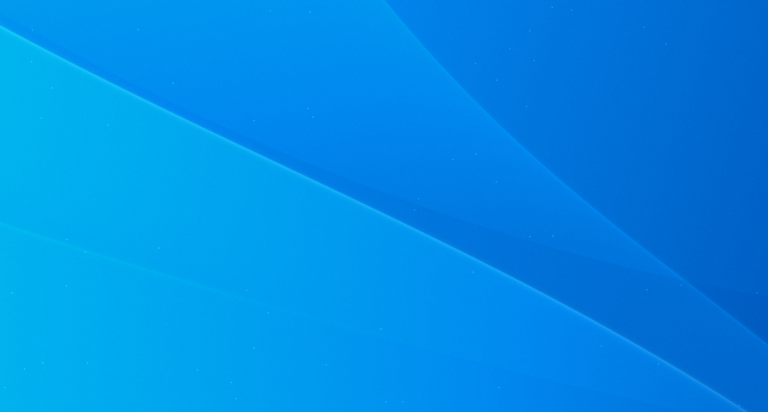
This background is drawn by a Shadertoy shader. Its source:

```glsl
// Draws smooth overlapping blue sheets with thin lit edges and sparse dust.

// Sine-free hash, 0 to 1
float hash(vec2 p) {
    vec3 q = fract(vec3(p.xyx) * 0.1031);
    q += dot(q, q.yzx + 33.33);
    return fract((q.x + q.y) * q.z);
}

// Antialiased step: 1 where the signed height is positive
float above(float height) {
    float pixel = 1.0 / iResolution.y;
    return smoothstep(-pixel, pixel, height);
}

// Thin bright line that fades on both sides of an edge
float rim(float height, float width) {
    return exp(-abs(height) / width);
}

// Blue palette: the green level sets how deep the blue is
vec3 blueTone(float level) {
    return vec3(0.0, level, 0.935 - 1.05 * max(0.53 - level, 0.0));
}

// Tiny specks, one candidate in each cell
float dust(vec2 p) {
    vec2 cell = floor(p * 22.0);
    vec2 center = 0.2 + 0.6 * vec2(hash(cell + 7.0), hash(cell + 31.0));
    float speck = smoothstep(0.07, 0.02, length(fract(p * 22.0) - center));
    return speck * step(0.93, hash(cell));
}

void mainImage(out vec4 fragColor, in vec2 fragCoord) {
    vec2 uv = fragCoord / iResolution.xy;
    float x = uv.x;
    float t = x - 0.5;

    // Signed heights above the four curved edges
    float front = uv.y - 0.939 + x * (0.913 + 0.3 * (x - 0.56) * (x - 0.56));
    float fold = uv.y - 0.97 + x * (1.06 - 0.37 * x);
    float crease = uv.y - 0.4585 + x * (0.61 - 0.11 * x);
    float wing = uv.y - 1.0 + t * (2.3 - 2.1 * t + 1.7 * t * t);
    float wingMask = above(wing) * step(0.4, x);
    float belowFold = 1.0 - above(fold);

    // Middle sheet, shaded below its fold
    float middle = 0.6 - 0.24 * x + 0.06 * x * x + 0.17 * max(fold, 0.0);
    middle += 0.02 * exp(-abs(wing) / 0.1) - 0.02 * belowFold;

    // Dark sheet at the upper right
    float back = 0.51 - 0.24 * (x - 0.55) - 0.04 * (1.0 - uv.y) - 0.012 * belowFold;
    float upper = mix(middle, back, wingMask);
    upper += 0.05 * rim(wing, 0.005) * step(0.4, x);

    // Bright sheet in front, with a soft crease
    float creaseFade = 1.0 - smoothstep(0.1, 0.62, x);
    float lower = 0.71 - 0.2 * x - 0.08 * x * x;
    lower -= 0.03 * above(crease) * exp(-max(crease, 0.0) / 0.1) * creaseFade;
    lower -= 0.012 * (1.0 - above(crease));
    lower += 0.04 * rim(crease, 0.006) * creaseFade;
    lower += 0.025 * exp(-abs(front) / 0.03) * smoothstep(0.2, 0.9, x);

    vec3 color = blueTone(mix(lower, upper, above(front)));

    // Lit front edge, dust and fine grain
    color += vec3(0.08, 0.09, 0.04) * rim(front + 0.003, 0.005);
    vec2 scene = uv * vec2(1.87, 1.0);
    color += vec3(0.06, 0.1, 0.06) * dust(scene);
    color += 0.008 * (hash(floor(scene * 274.0)) - 0.5);
    fragColor = vec4(clamp(color, 0.0, 1.0), 1.0);
}
```
